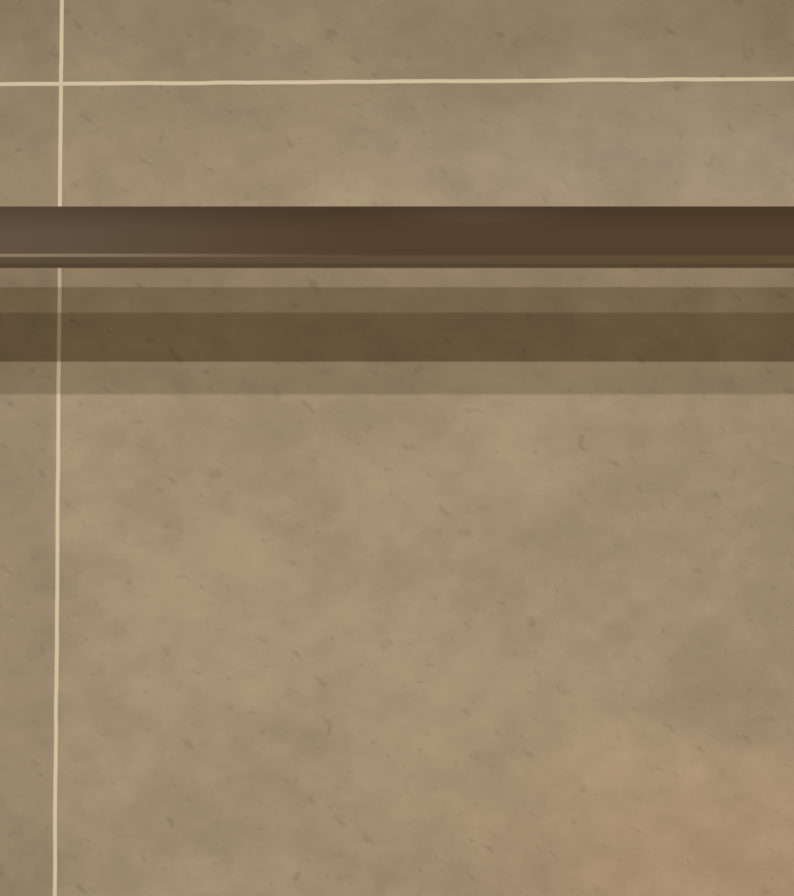
This texture is drawn by a Shadertoy shader. Its source:

```glsl
// A beige stone-tiled wall with pale grout lines, crossed by a dark metal rail
// and its stacked soft shadows. Bands are smoothed steps down the wall;
// the stone is mottled by blended cellular noise at several scales.

const vec3 STONE = vec3(0.632, 0.556, 0.442);
const vec3 GROUT = vec3(0.84, 0.77, 0.64);

vec2 hash2(vec2 cell) {
    vec3 q = fract(cell.xyx * vec3(0.1031, 0.1030, 0.0973));
    q += dot(q, q.yzx + 33.33);
    return fract((q.xx + q.yz) * q.zy);
}

// Cellular noise: random cell values blended by distance, centred on zero.
float cellBlend(vec2 p) {
    vec2 base = floor(p), f = p - base;
    float sum = 0.0, total = 0.0;
    for (int j = -1; j <= 1; j++)
    for (int i = -1; i <= 1; i++) {
        vec2 offset = vec2(i, j);
        vec2 rnd = hash2(base + offset);
        vec2 away = offset + 0.15 + 0.7 * rnd - f;
        float weight = exp(-5.0 * dot(away, away));
        sum += weight * (fract(rnd.x * 7.3 + rnd.y * 13.7) - 0.5);
        total += weight;
    }
    return sum / total;
}

// Sum of turned, finer and weaker layers.
float mottle(vec2 p) {
    float value = 0.0, gain = 0.5;
    for (int i = 0; i < 5; i++) {
        value += gain * cellBlend(p);
        p = mat2(1.6, 1.2, -1.2, 1.6) * p + 7.1;
        gain *= 0.62;
    }
    return value;
}

// Sparse small slanted pits, darkest at their centres.
float pits(vec2 p, float scale) {
    p = mat2(0.8, 0.6, -0.6, 0.8) * p * scale;
    p += 0.35 * vec2(cellBlend(p * 2.3), cellBlend(p * 2.3 + 19.0));
    vec2 cell = floor(p), rnd = hash2(cell + 41.0);
    vec2 away = (fract(p) - 0.3 - 0.4 * rnd) * vec2(1.0, 2.0);
    return step(0.62, rnd.x) * rnd.y * smoothstep(0.26, 0.0, length(away));
}

float below(float depth, float edge, float blur) {
    return smoothstep(edge - blur, edge + blur, depth);
}

float band(float depth, float top, float bottom, float blur) {
    return below(depth, top, blur) - below(depth, bottom, blur);
}

float seam(float dist, float halfWidth, float blur) {
    return 1.0 - smoothstep(halfWidth - blur, halfWidth + blur, abs(dist));
}

vec3 stoneWall(vec2 p, float depth, float across) {
    vec3 color = STONE;
    // Broad lighting: dimmer top and left tile, warm lower right.
    color *= mix(0.90, 1.0, smoothstep(0.0, 0.20, depth));
    color *= 1.0 - 0.07 * smoothstep(0.5, 1.0, across) * smoothstep(0.16, 0.0, depth);
    color *= 1.0 - 0.05 * smoothstep(0.075, 0.05, p.x);
    color *= 1.0 - 0.04 * smoothstep(0.6, 1.0, across) * band(depth, 0.50, 0.80, 0.12);
    color += vec3(0.025, -0.004, -0.008) * smoothstep(0.3, 1.0, across) * smoothstep(0.70, 1.0, depth);
    color += vec3(-0.005, 0.0, 0.022) * band(depth, 0.12, 0.23, 0.06) * smoothstep(0.3, 0.8, across);

    // Stone grain, fine speckle and pits.
    float grain = 0.13 * mottle(p * vec2(8.0, 10.0)) + 0.07 * mottle(p * vec2(34.0, 42.0));
    float pitted = 0.09 * pits(p, 26.0) + 0.07 * pits(p + 3.7, 47.0);
    return color * (1.0 + grain - pitted);
}

// Shade cast on the wall: four steps of different depth.
vec3 shadowTint(float depth) {
    vec3 tint = vec3(1.0);
    tint = mix(tint, vec3(0.88, 0.87, 0.87), below(depth, 0.297, 0.0015));
    tint = mix(tint, vec3(0.735, 0.715, 0.67), below(depth, 0.3205, 0.0015));
    tint = mix(tint, vec3(0.625, 0.595, 0.535), below(depth, 0.349, 0.0016));
    tint = mix(tint, vec3(0.865, 0.855, 0.83), below(depth, 0.4036, 0.0016));
    return mix(tint, vec3(1.0), below(depth, 0.440, 0.0022));
}

vec3 railColor(float depth, float across) {
    vec3 color = mix(vec3(0.365, 0.310, 0.245), vec3(0.315, 0.250, 0.175), smoothstep(0.0, 0.5, across));
    color *= mix(0.90, 1.04, smoothstep(0.230, 0.262, depth));
    float sheen = exp(-pow((across - 0.60) / 0.10, 2.0)) * band(depth, 0.230, 0.250, 0.008);
    color += 0.035 * sheen;
    vec3 lip = mix(vec3(0.36, 0.30, 0.23), vec3(0.375, 0.305, 0.21), across);
    color = mix(color, lip, below(depth, 0.285, 0.0015));
    color *= 1.0 - 0.12 * below(depth, 0.294, 0.002);
    // Bright edge fading toward the right.
    float edge = seam(depth - 0.285, 0.0018, 0.0012) * smoothstep(0.50, 0.0, across);
    return mix(color, vec3(0.58, 0.51, 0.41), 0.85 * edge);
}

void mainImage(out vec4 fragColor, in vec2 fragCoord) {
    vec2 p = fragCoord / iResolution.y;
    float across = fragCoord.x / iResolution.x;
    float depth = 1.0 - p.y;
    float blur = max(0.0011, 0.7 / iResolution.y);

    // Slightly tilted grout lines with a faintly uneven edge.
    float wobble = 0.0008 * cellBlend(p * 30.0);
    float level = seam(depth - 0.0940 + 0.0062 * across + wobble, 0.0022, blur);
    float upright = seam(p.x - 0.0688 + 0.0078 * depth + wobble, 0.0022, blur);
    vec3 color = mix(stoneWall(p, depth, across), GROUT, 0.92 * max(level, upright));

    color *= shadowTint(depth);
    color = mix(color, railColor(depth, across), band(depth, 0.2305, 0.2990, 0.0013));
    fragColor = vec4(color, 1.0);
}
```
